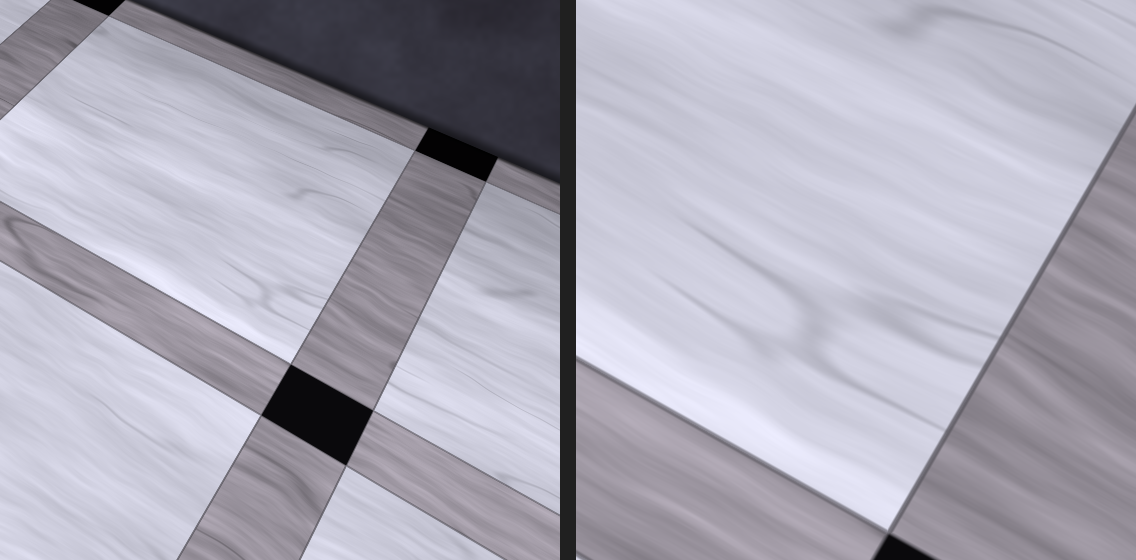
Left: the whole. Right: its middle third, enlarged.
Give the GLSL for this pattern, as a three.js fragment shader.

```glsl
// Stone floor seen at an angle: pale panels framed by grey bands, with black
// blocks where bands cross and a dark wall behind. A projective map turns the
// canvas into floor coordinates; stretched noise gives each slab its grain.
varying vec2 vUv;

float hash(vec2 p) {
  vec3 q = fract(vec3(p.xyx) * 0.1031);
  q += dot(q, q.yzx + 33.33);
  return fract((q.x + q.y) * q.z);
}

float noise(vec2 p) {
  vec2 i = floor(p), f = fract(p);
  f = f * f * (3.0 - 2.0 * f);
  return mix(mix(hash(i), hash(i + vec2(1.0, 0.0)), f.x),
             mix(hash(i + vec2(0.0, 1.0)), hash(i + 1.0), f.x), f.y);
}

float fbm(vec2 p) {
  float sum = 0.0, gain = 0.53;
  for (int i = 0; i < 4; i++) {
    sum += gain * noise(p);
    p = p * 2.03 + 17.3;
    gain *= 0.5;
  }
  return sum;
}

// Long wavy streaks along x: x = broad tone, y = fine grain, z = thin veins
vec3 stoneGrain(vec2 p) {
  p.y += 0.014 * noise(p * vec2(9.0, 16.0)) + 0.003 * noise(p * vec2(40.0, 60.0));
  float broad = fbm(p * vec2(3.5, 32.0)) - 0.5;
  float fine = fbm(p * vec2(16.0, 210.0)) - 0.5;
  float crease = abs(noise(p * vec2(5.0, 48.0) + 7.0) - 0.5);
  float vein = (1.0 - smoothstep(0.0, 0.05, crease))
             * smoothstep(0.45, 0.75, noise(p * vec2(11.0, 40.0) + 31.0));
  return vec3(broad, fine, vein);
}

void main() {
  // Canvas to floor: x runs along the grain, y runs towards the wall
  vec2 c = vec2(vUv.x, 1.0 - vUv.y);
  float depth = c.y + 1.494 - 0.0219 * c.x;
  vec2 ground = vec2(c.x + 0.5816 * c.y - 0.8981,
                     0.561 * c.x - c.y + 0.3596) / depth;
  float soft = 0.0014 / depth;

  // Repeating grid of bands; edge is negative inside a band
  vec2 period = vec2(0.541, 0.344), width = vec2(0.088, 0.054);
  vec2 p = ground + vec2(0.0, 0.054);
  vec2 cell = floor(p / period);
  vec2 local = mod(p - 0.5 * width + 0.5 * period, period) - 0.5 * period;
  vec2 edge = abs(local) - 0.5 * width;
  vec2 inside = 1.0 - smoothstep(-soft, soft, edge);
  float band = max(inside.x, inside.y);
  float block = inside.x * inside.y;

  // Every slab takes its own stretch of stone
  vec2 slab = cell * 2.0 + step(edge, vec2(0.0)) + 20.0;
  float tone = hash(slab + 5.0) - 0.5;
  vec3 grain = stoneGrain(ground + 3.0 * vec2(hash(slab), hash(slab + 41.0)) + 2.0);

  vec3 pale = vec3(0.79, 0.79, 0.85)
            * (1.0 + 0.27 * grain.x + 0.13 * grain.y - 0.11 * grain.z + 0.03 * tone);
  vec3 grey = vec3(0.585, 0.56, 0.60)
            * (1.0 + 0.30 * grain.x + 0.34 * grain.y - 0.20 * grain.z + 0.06 * tone);
  vec3 color = mix(pale, grey, band);

  // Light falls off towards the wall
  color *= 1.03 - 0.19 * smoothstep(0.02, 0.33, ground.y);

  // Thin joints, then the black blocks
  vec2 joint = 1.0 - smoothstep(0.0004, 0.0004 + 1.4 * soft, abs(edge));
  color = mix(color, vec3(0.34, 0.33, 0.36), max(0.75 * joint.x, 0.6 * joint.y));
  vec3 black = vec3(0.04, 0.037, 0.047) * (1.0 - 0.75 * smoothstep(0.1, 0.3, ground.y));
  color = mix(color, black, block);

  // Wall with faint mottling and a contact shadow at its foot
  float height = ground.y - 0.3295;
  color *= 1.0 - 0.65 * smoothstep(-0.006, 0.0, height);
  float mottle = fbm(c * vec2(7.0, 9.0) + 3.0);
  vec3 wall = mix(vec3(0.165, 0.158, 0.195), vec3(0.245, 0.245, 0.295),
                  clamp(0.5 + 1.3 * (mottle - 0.5) + 0.5 * (0.7 - c.x), 0.0, 1.0));
  wall *= 0.97 + 0.06 * noise(c * 90.0);
  wall *= mix(0.5, 1.0, smoothstep(0.0, 0.02, height));
  color = mix(color, wall, smoothstep(-soft, soft, height));

  gl_FragColor = vec4(color, 1.0);
}
```
